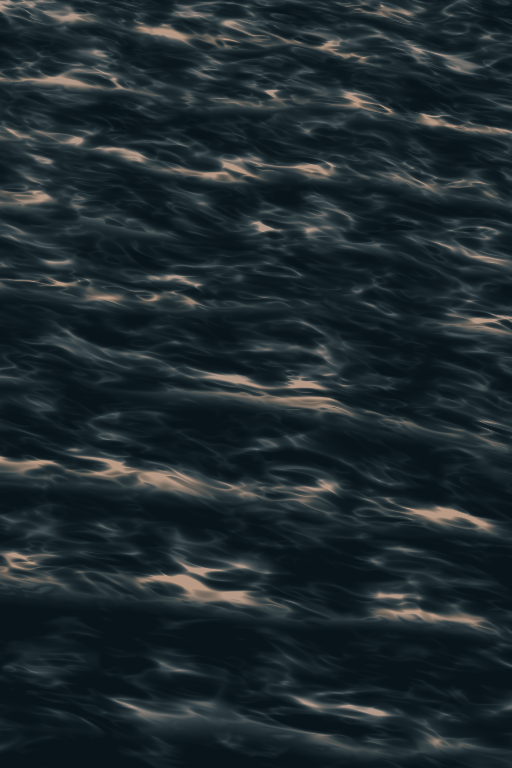
This texture is drawn by a Shadertoy shader. Its source:

```glsl
// Dark teal sea at dusk, seen from above, with sand-coloured light on the crests.
// Tilted swells widen towards the viewer; broken ripple lines from gradient
// noise lie over smooth streaks, and their sum is an exposure that picks the colour.

vec2 hash22(vec2 p) {
    vec3 h = fract(vec3(p.xyx) * vec3(0.1031, 0.1030, 0.0973));
    h += dot(h, h.yzx + 33.33);
    return fract((h.xx + h.yz) * h.zy);
}

float cornerSlope(vec2 cell, vec2 offset) {
    return dot(hash22(cell) * 2.0 - 1.0, offset);
}

float gradientNoise(vec2 p) {
    vec2 i = floor(p), f = fract(p);
    vec2 u = f * f * f * (f * (f * 6.0 - 15.0) + 10.0);
    vec2 e = vec2(1.0, 0.0);
    float low = mix(cornerSlope(i, f), cornerSlope(i + e, f - e), u.x);
    float high = mix(cornerSlope(i + e.yx, f - e.yx), cornerSlope(i + 1.0, f - 1.0), u.x);
    return mix(low, high, u.y);
}

// Short thin wavelets, steep on one side, with gaps that keep them from closing up
float ripples(vec2 p) {
    float sum = 0.0, weight = 0.5, lean = -0.45;
    p *= vec2(1.3, 4.4);
    for (int i = 0; i < 3; i++) {
        float n = gradientNoise(p);
        float falloff = mix(4.5, 10.0, smoothstep(-0.05, 0.05, n));
        float line = exp(-falloff * sqrt(n * n + 0.0008));
        float gap = gradientNoise(p * vec2(0.7, 0.6) + 51.0);
        sum += weight * line * smoothstep(-0.22, 0.25, gap);
        sum += 0.3 * weight * gradientNoise(p * vec2(0.8, 1.3) + 83.0);
        p = p * vec2(1.75, 1.8) + vec2(17.3, 41.7);
        p.y += lean * p.x;
        lean *= -0.5;
        weight *= 0.68;
    }
    return sum;
}

// Surface position for waves whose spacing grows from the far edge to the near one
vec2 perspective(float x, float nearness, float farSpacing, float growth) {
    float spacing = farSpacing + growth * nearness;
    return vec2(x / spacing, log(spacing / farSpacing) / growth);
}

vec3 seaColor(float light, float crest) {
    vec3 deep = vec3(0.03, 0.077, 0.097);
    vec3 slate = vec3(0.21, 0.27, 0.29);
    vec3 sand = vec3(0.68, 0.60, 0.55);
    vec3 color = mix(deep, slate, clamp((light - 0.05) / 0.21, 0.0, 1.0));
    color = mix(color, sand, clamp((light - 0.26) / 0.40, 0.0, 1.0));
    float warmth = crest * smoothstep(0.15, 0.45, light);
    return color + warmth * vec3(0.045, 0.0, -0.035);
}

void mainImage(out vec4 fragColor, in vec2 fragCoord) {
    vec2 uv = fragCoord / iResolution.y;
    float x = uv.x - 0.33;
    float nearness = max(1.0 - uv.y - 0.12 * x + 0.045, 0.0);
    vec2 sea = perspective(x, nearness, 0.055, 0.115);
    vec2 chop = perspective(x, nearness, 0.085, 0.06);

    // Bend the surface before laying ripples on it
    chop.y += 0.15 * gradientNoise(chop * vec2(0.9, 1.3) + 5.0);
    chop.x += 0.25 * gradientNoise(chop * vec2(1.2, 2.0) + 23.0);
    float ripple = ripples(chop) - 0.22;

    // Swell: slow rise, lit crest, then a quick drop into the dark face
    float phase = sea.y + 0.6 * gradientNoise(sea * vec2(0.27, 0.4) + 11.0);
    phase += 0.2 * gradientNoise(sea * vec2(0.8, 1.3) + 37.0);
    phase += 0.3 * ripple;
    float f = fract(phase);
    float swell = smoothstep(0.05, 0.75, f) * (1.0 - smoothstep(0.84, 0.95, f));
    float crest = exp(-pow((f - 0.78) / 0.13, 2.0));
    crest *= 1.0 - smoothstep(0.85, 0.94, f);
    float patches = gradientNoise(sea * vec2(0.35, 0.9) + 67.0);
    crest *= smoothstep(-0.4, 0.2, patches);

    // Sum in stops of light, with calmer faces and a brighter distance
    float exposure = mix(3.4, 4.8, swell) * ripple + 0.75 * (swell - 0.5);
    exposure += crest * (0.85 + 1.6 * ripple) - 0.15;
    exposure += 0.5 * gradientNoise(sea * vec2(0.5, 0.8) + 91.0) + 0.9 * (uv.y - 0.5);
    float light = 0.78 * tanh(exp(0.8 * exposure - 2.12) / 0.78);

    fragColor = vec4(seaColor(light, crest), 1.0);
}
```
